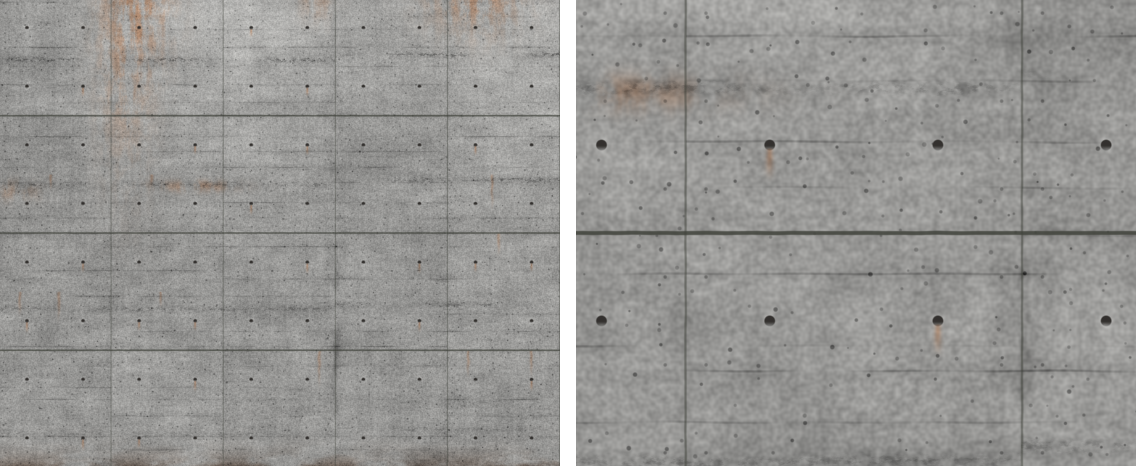
Left: the whole. Right: its middle third, enlarged.
A WebGL 2 fragment shader for this texture:

```glsl
#version 300 es
precision highp float;
// Weathered board-formed concrete wall: 5 x 4 panels, each with four tie holes.
// Gradient noise gives mottling and grain; repeated cells give seams, boards,
// holes and pores; soft stains, drips and rough pour joints add the wear.
uniform vec2 u_resolution;
out vec4 fragColor;

const float WIDTH = 1.2;                      // canvas is 1.2 wide and 1 high
const vec2 PANEL = vec2(0.2403, 0.2516);
const vec2 SEAM_ORIGIN = vec2(-0.0023, 0.5);
const float BOARDS = 7.0;
const vec3 CONCRETE_TINT = vec3(1.0, 0.998, 0.985);
const vec3 RUST_TINT = vec3(1.02, 0.81, 0.67);
const vec3 SEAM_COLOR = vec3(0.25, 0.26, 0.23);
const vec3 HOLE_COLOR = vec3(0.20, 0.19, 0.18);

float hash(vec2 p) {
  vec3 q = fract(p.xyx * vec3(0.1031, 0.1030, 0.0973));
  q += dot(q, q.yzx + 33.33);
  return fract((q.x + q.y) * q.z);
}

float corner(vec2 cell, vec2 offset) {
  float angle = 6.2832 * hash(cell);
  return dot(vec2(cos(angle), sin(angle)), offset);
}

float noise(vec2 p) {
  vec2 i = floor(p), f = p - i;
  vec2 s = f * f * f * (f * (f * 6.0 - 15.0) + 10.0);
  vec2 e = vec2(1, 0);
  return mix(mix(corner(i, f), corner(i + e, f - e), s.x),
             mix(corner(i + e.yx, f - e.yx), corner(i + 1.0, f - 1.0), s.x), s.y);
}

float fbm(vec2 p) {
  float sum = 0.0, amp = 1.0;
  for (int i = 0; i < 4; i++) {
    sum += amp * noise(p);
    p = p * 2.03 + 17.3;
    amp *= 0.55;
  }
  return sum;
}

// Antialiased coverage of everything closer than r.
float cover(float d, float r, float px) {
  return 1.0 - smoothstep(r - px, r + px, abs(d));
}

float glow(vec2 p, vec2 center, vec2 radius) {
  vec2 q = (p - center) / radius;
  return exp(-dot(q, q));
}

float stain(vec2 p, vec2 center, vec2 radius) {
  float breakup = fbm(p * vec2(38.0, 9.0)) + 0.5 * fbm(p * 45.0);
  return glow(p, center, radius) * smoothstep(-0.5, 0.6, breakup);
}

// Streak that starts at top and fades out downward.
float drip(vec2 p, vec2 top, float width, float len) {
  float fall = (top.y - p.y) / len;
  float x = p.x - top.x + 0.003 * noise(p * 50.0);
  return exp(-x * x / (width * width)) * smoothstep(-0.03, 0.05, fall) * (1.0 - smoothstep(0.2, 1.0, fall));
}

float pores(vec2 p, float density, float amount, float px) {
  vec2 cell = floor(p * density);
  vec2 center = 0.2 + 0.6 * vec2(hash(cell + 3.1), hash(cell + 9.7));
  float r = mix(0.0006, 0.0016, hash(cell + 5.3));
  return step(hash(cell), amount) * cover(length(fract(p * density) - center) / density, r, px);
}

// Board marks inside a panel: x is the line, y the soft smudge along it.
vec2 boardMarks(vec2 p, vec2 grid, float px) {
  float b = fract(grid.y) * BOARDS, k = floor(b + 0.5);
  vec2 id = vec2(floor(grid.x), floor(grid.y) * BOARDS + k);
  float jitter = 0.5 * (hash(id.yy + 2.0) - 0.5);
  float d = (b - k - jitter) * PANEL.y / BOARDS + 0.0015 * noise(p * vec2(14.0, 3.0));
  float strength = hash(id + 40.0) * smoothstep(-0.35, 0.35, noise(vec2(p.x * 13.0, id.y * 3.7)));
  return strength * vec2(cover(d, 0.0008, px), exp(-abs(d) * 260.0));
}

// Rough pour joint: crumbly dark band that steps at the third seam.
float pourJoint(vec2 p) {
  float y = 0.872 - p.y + 0.010 * step(0.718, p.x);
  float k = clamp(floor(y / 0.268 + 0.5), 0.0, 3.0);
  float d = y - k * 0.268 + 0.004 * noise(p * vec2(12.0, 2.0));
  float crumbs = smoothstep(-0.25, 0.5, fbm(p * vec2(85.0, 140.0)));
  float along = smoothstep(-0.5, 0.3, noise(vec2(p.x * 7.0, k * 5.3)));
  return along * (1.0 - 0.2 * k) * (crumbs * exp(-d * d * 45000.0) + 0.3 * exp(-abs(d) * 75.0));
}

void main() {
  vec2 p = gl_FragCoord.xy / u_resolution * vec2(WIDTH, 1.0);
  float px = 1.0 / u_resolution.y;
  vec2 grid = (p - SEAM_ORIGIN) / PANEL;
  vec2 seam = (grid - floor(grid + 0.5)) * PANEL;

  // Broad light, mottling and grain
  float tone = 0.60 + 0.11 * glow(p, vec2(0.46, 1.0), vec2(0.25, 0.28)) + 0.07 * glow(p, vec2(1.12, 0.92), vec2(0.24, 0.32));
  tone -= 0.035 * glow(p, vec2(0.0, 0.8), vec2(0.2, 0.3)) + 0.03 * glow(p, vec2(0.82, 0.68), vec2(0.14, 0.1));
  tone += 0.025 * (hash(floor(grid) + 6.0) - 0.5);
  tone += 0.055 * fbm(p * vec2(6.0, 11.0)) + 0.045 * fbm(p * vec2(24.0, 34.0)) + 0.03 * fbm(p * vec2(7.0, 60.0));
  tone += 0.03 * noise(p * vec2(75.0, 5.0)) + 0.075 * noise(p * 150.0) + 0.075 * noise(p * 290.0);

  // Boards, joints, dirty seams and pores
  vec2 marks = boardMarks(p, grid, px);
  tone -= 0.13 * marks.x + 0.05 * marks.y + 0.19 * pourJoint(p);
  float dirt = smoothstep(-0.4, 0.5, fbm(p * vec2(30.0, 8.0)));
  float midSeam = exp(-abs(p.x - 0.7186) * 120.0) * smoothstep(0.05, 0.2, p.y) * (1.0 - smoothstep(0.72, 0.85, p.y));
  tone -= dirt * (0.16 * midSeam + 0.04 * exp(-abs(seam.x) * 180.0) + 0.06 * exp(-abs(seam.y) * 200.0));
  tone -= 0.22 * pores(p, 42.0, 0.35, px) + 0.14 * pores(p + 7.0, 75.0, 0.25, px);
  vec2 nail = vec2(abs(seam.x) - 0.0146, (fract(grid.y * 4.0) - 0.5) * PANEL.y / 4.0);
  tone -= 0.16 * cover(length(nail), 0.0012, px);

  // Rust: large stains, scattered drips and drips below some holes
  float rust = 0.9 * stain(p, vec2(0.27, 1.0), vec2(0.055, 0.30)) + 0.6 * stain(p, vec2(0.33, 1.02), vec2(0.05, 0.14));
  rust += 1.1 * stain(p, vec2(1.02, 1.02), vec2(0.09, 0.08)) + 0.8 * stain(p, vec2(0.68, 1.02), vec2(0.035, 0.05));
  rust += 0.8 * stain(p, vec2(0.42, 0.60), vec2(0.08, 0.012)) + 0.6 * stain(p, vec2(0.03, 0.59), vec2(0.05, 0.02));
  for (int i = 0; i < 10; i++) {
    vec2 seed = vec2(float(i) * 3.7, 11.0);
    vec2 top = vec2(WIDTH * hash(seed), SEAM_ORIGIN.y + PANEL.y * (floor(hash(seed + 2.0) * 4.0) * 0.5 - 1.0));
    rust += 0.6 * drip(p, top, 0.003, mix(0.03, 0.09, hash(seed + 5.0)));
  }
  vec2 hole = (fract(grid * 2.0) - 0.5) * PANEL * 0.5;
  float holeSeed = hash(floor(grid * 2.0) + 21.0);
  rust += 0.8 * step(0.72, holeSeed) * drip(hole, vec2(0.0, -0.002), 0.0025, 0.028 * holeSeed);
  float foot = exp(-p.y * 55.0) * smoothstep(-0.4, 0.4, fbm(p * vec2(9.0, 20.0)));
  tone -= 0.2 * foot;
  vec3 color = tone * CONCRETE_TINT;
  color *= mix(vec3(1.0), RUST_TINT, clamp(rust + 0.5 * foot, 0.0, 1.0));

  // Panel seams and tie holes
  float chip = 0.0004 * noise(p * 60.0);
  color = mix(color, SEAM_COLOR, 0.5 * cover(seam.x + chip, 0.0008, px));
  color = mix(color, SEAM_COLOR, 0.85 * cover(seam.y + chip, 0.0014, px));
  float r = length(hole);
  color += 0.04 * cover(r, 0.0055, 2.0 * px);
  vec3 inside = mix(HOLE_COLOR, color * 0.75, smoothstep(0.0, 0.004, -hole.y));
  color = mix(color, inside, cover(r, 0.0038, px));
  fragColor = vec4(clamp(color, 0.0, 1.0), 1.0);
}
```
